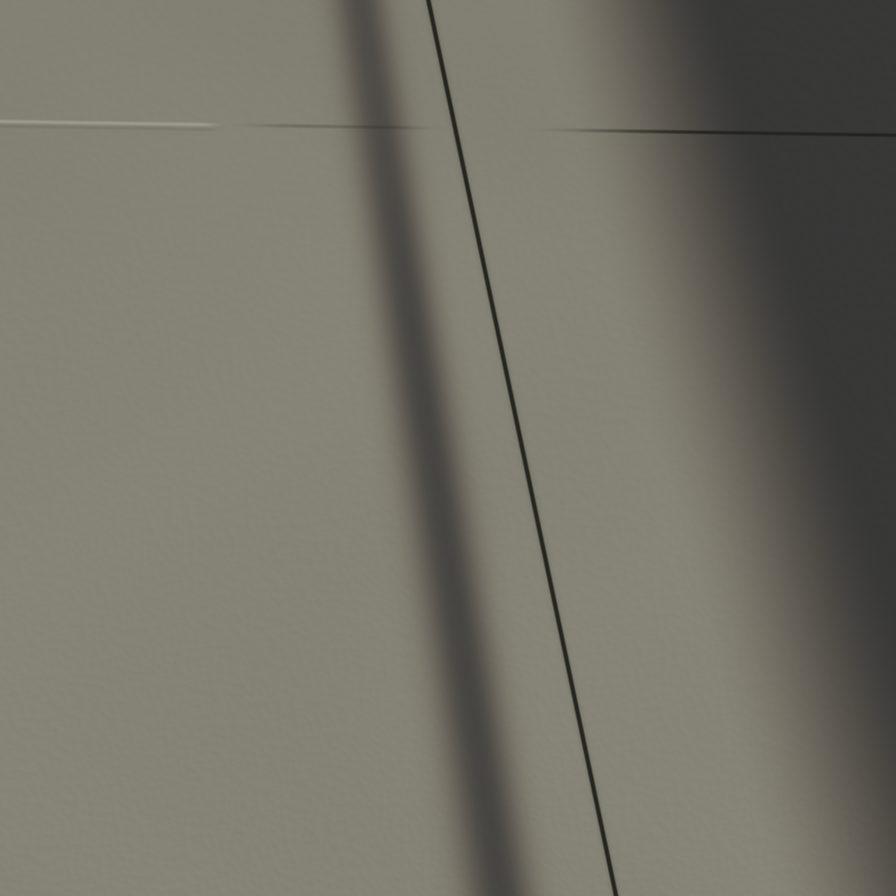
A Shadertoy shader for this texture:

```glsl
// Draws a matte plaster wall with thin panel seams and two slanted soft shadows.
const vec3 WALL = vec3(0.523, 0.512, 0.463);
const vec3 SHADE = vec3(0.218, 0.218, 0.216);
const vec3 BAND_SHADE = vec3(0.270, 0.265, 0.255);
const vec3 SEAM_DARK = vec3(0.125, 0.125, 0.105);
const vec3 SEAM_LIGHT = vec3(0.64, 0.63, 0.58);
const vec3 WARMTH = vec3(0.045, 0.0, -0.035);

// Straight edges: x at the top of the canvas, drift in x towards the bottom
const vec2 SEAM = vec2(0.478, 0.2096);
const vec2 BAND = vec2(0.403, 0.157);
const vec2 SHADOW_START = vec2(0.590, 0.26);
const vec2 SHADOW_END = vec2(0.805, 0.30);
const float SEAM_HALF_WIDTH = 0.0024;
const float JOINT_HALF_WIDTH = 0.0018;
const vec2 JOINT = vec2(0.1355, 0.0155); // depth at left, drop to the right
const float GRAIN_SCALE = 105.0;
const float GRAIN_STRENGTH = 0.011;

vec2 hash2(vec2 p) {
    vec3 q = fract(p.xyx * vec3(0.1031, 0.1030, 0.0973));
    q += dot(q, q.yzx + 33.33);
    return fract((q.xx + q.yz) * q.zy);
}

// Distance to the nearest scattered cell point
float cellular(vec2 p) {
    vec2 cell = floor(p);
    float nearest = 2.0;
    for (int j = -1; j <= 1; j++) {
        for (int i = -1; i <= 1; i++) {
            vec2 c = cell + vec2(i, j);
            vec2 d = c + hash2(c) - p;
            nearest = min(nearest, dot(d, d));
        }
    }
    return sqrt(nearest);
}

// Height difference along the light direction
float embossedGrain(vec2 p) {
    p += 0.35 * sin(p.yx * 0.37 + vec2(0.0, 1.7));
    vec2 lightStep = vec2(0.22, 0.28);
    float coarse = cellular(p) - cellular(p + lightStep);
    float fine = cellular(p * 2.1 + 17.0) - cellular(p * 2.1 + 17.0 + lightStep);
    return coarse + 0.7 * fine;
}

float edgeX(vec2 edge, float depth) {
    return edge.x + edge.y * depth;
}

float line(float d, float halfWidth, float pixel) {
    float soft = max(pixel, 0.0014);
    return 1.0 - smoothstep(halfWidth - soft, halfWidth + soft, abs(d));
}

void mainImage(out vec4 fragColor, in vec2 fragCoord) {
    vec2 uv = fragCoord / iResolution.xy;
    float pixel = 1.0 / iResolution.y;
    float depth = 1.0 - uv.y;

    // Wall tone with faint broad unevenness
    vec3 color = WALL;
    color += 0.004 * sin(uv.x * 9.0 + 2.0 * sin(uv.y * 7.0));
    color *= mix(0.975, 1.0, smoothstep(0.0, 0.35, depth));

    // Wide shadow on the right
    float start = edgeX(SHADOW_START, depth);
    float end = edgeX(SHADOW_END, depth);
    float shadow = smoothstep(start, end, uv.x);
    color = mix(color, SHADE, shadow);
    color += WARMTH * shadow * (1.0 - shadow);

    // Narrow shadow band, softer on its left side
    float offset = uv.x - edgeX(BAND, depth);
    float spread = mix(0.021, 0.027, depth) * (offset < 0.0 ? 1.08 : 0.95);
    float band = exp(-0.5 * pow(abs(offset) / spread, 2.2));
    band *= mix(0.84, 0.97, smoothstep(0.0, 0.45, depth));
    color = mix(color, BAND_SHADE, band);
    color += WARMTH * 0.8 * band * (1.0 - band);

    // Surface grain, quieter in the dark
    float grain = embossedGrain(uv * GRAIN_SCALE);
    float visibility = mix(1.0, 0.35, max(shadow, band));
    color += GRAIN_STRENGTH * grain * visibility * mix(0.65, 1.1, depth);

    // Horizontal joint: lit lip on the left, dark gap on the right
    float jointOffset = depth - (JOINT.x + JOINT.y * uv.x);
    float joint = line(jointOffset, JOINT_HALF_WIDTH, pixel);
    float lit = 1.0 - smoothstep(0.225, 0.25, uv.x);
    float faint = 0.22 * smoothstep(0.25, 0.34, uv.x) * (1.0 - smoothstep(0.43, 0.50, uv.x));
    float gap = 0.85 * smoothstep(0.58, 0.80, uv.x);
    color = mix(color, SEAM_LIGHT, joint * lit * 0.75);
    color = mix(color, SEAM_DARK, joint * max(faint, gap));
    float lip = line(jointOffset - 0.0055, 0.0015, pixel);
    color -= 0.035 * lip * lit;

    // Slanted seam with a soft rim
    float seamOffset = (uv.x - edgeX(SEAM, depth)) / length(vec2(1.0, SEAM.y));
    color *= 1.0 - 0.10 * exp(-pow(seamOffset / 0.005, 2.0));
    color = mix(color, SEAM_DARK, 0.94 * line(seamOffset, SEAM_HALF_WIDTH, pixel));

    fragColor = vec4(clamp(color, 0.0, 1.0), 1.0);
}
```
